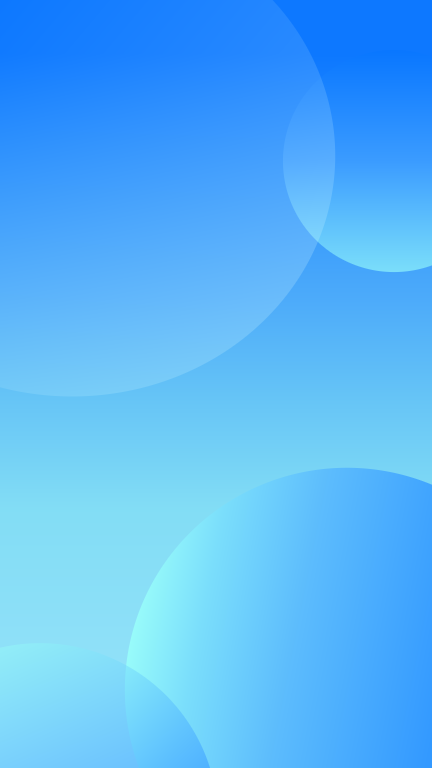
This background is drawn by a WebGL 1 fragment shader. Its source:

```glsl
precision highp float;
// Calm blue backdrop: a vertical sky gradient with four large soft-coloured discs.
// Each disc is an antialiased ellipse with its own linear gradient, layered
// from back to front; two of the discs are translucent.

uniform vec2 u_resolution;

// Linear progress from a to b, limited to 0..1.
float ramp(float a, float b, float x) {
  return clamp((x - a) / (b - a), 0.0, 1.0);
}

// Gradient through four colours placed at the four stops.
vec3 gradient(vec3 c0, vec3 c1, vec3 c2, vec3 c3, vec4 stops, float t) {
  vec3 color = mix(c0, c1, ramp(stops.x, stops.y, t));
  color = mix(color, c2, ramp(stops.y, stops.z, t));
  return mix(color, c3, ramp(stops.z, stops.w, t));
}

// Coverage of an ellipse, smoothed over about one pixel.
float ellipse(vec2 p, vec2 center, vec2 radii, float pixel) {
  vec2 q = (p - center) / radii;
  float k = length(q);
  float dist = (k - 1.0) * k / max(length(q / radii), 0.0001);
  return clamp(0.5 - dist / pixel, 0.0, 1.0);
}

vec3 skyColor(float depth) {
  vec3 upper = mix(vec3(0.05, 0.47, 1.0), vec3(0.30, 0.67, 0.98),
                   ramp(0.07, 0.39, depth));
  return gradient(upper, vec3(0.40, 0.77, 0.965), vec3(0.51, 0.865, 0.96),
                  vec3(0.60, 0.89, 0.985), vec4(0.39, 0.52, 0.66, 1.0), depth);
}

vec3 smallDiscColor(float t) {
  vec3 upper = mix(vec3(0.035, 0.465, 1.0), vec3(0.23, 0.61, 1.0), ramp(0.0, 0.5, t));
  return mix(upper, vec3(0.48, 0.87, 0.98), ramp(0.5, 1.0, t));
}

vec3 aquaDiscColor(float t) {
  return gradient(vec3(0.61, 1.0, 0.98), vec3(0.48, 0.87, 0.985),
                  vec3(0.365, 0.74, 0.99), vec3(0.20, 0.60, 1.0),
                  vec4(0.0, 0.174, 0.394, 0.764), t);
}

void main() {
  // Positions are in canvas widths, origin at the lower left.
  vec2 p = gl_FragCoord.xy / u_resolution.x;
  float height = u_resolution.y / u_resolution.x;
  float pixel = 1.0 / u_resolution.x;
  vec3 color = skyColor(1.0 - p.y / height);

  // Opaque disc at the upper right.
  vec2 smallCenter = vec2(0.912, 1.405);
  float smallRadius = 0.257;
  float fall = 0.5 - 0.5 * (p.y - smallCenter.y) / smallRadius;
  color = mix(color, smallDiscColor(fall),
              ellipse(p, smallCenter, vec2(smallRadius), pixel));

  // Pale veil at the upper left, stronger toward its lower right.
  float veil = 0.164 * p.x + 0.138 * (height - p.y);
  color = mix(color, vec3(0.87, 1.0, 1.0),
              veil * ellipse(p, vec2(0.167, 1.417), vec2(0.609, 0.557), pixel));

  // Opaque aqua disc at the lower right, with a slightly tilted gradient.
  float across = p.x - 0.301 - 0.2 * (p.y - 0.389);
  color = mix(color, aquaDiscColor(across),
              ellipse(p, vec2(0.803, 0.181), vec2(0.514), pixel));

  // Half-transparent disc at the lower left, bluer downward and rightward.
  float tint = 1.0 - p.y / 0.289 + 1.44 * (p.x - 0.093);
  vec3 mist = mix(vec3(0.56, 0.955, 0.97), vec3(0.32, 0.71, 1.0), tint);
  color = mix(color, mist,
              0.5 * ellipse(p, vec2(0.093, -0.123), vec2(0.412), pixel));

  gl_FragColor = vec4(color, 1.0);
}
```
